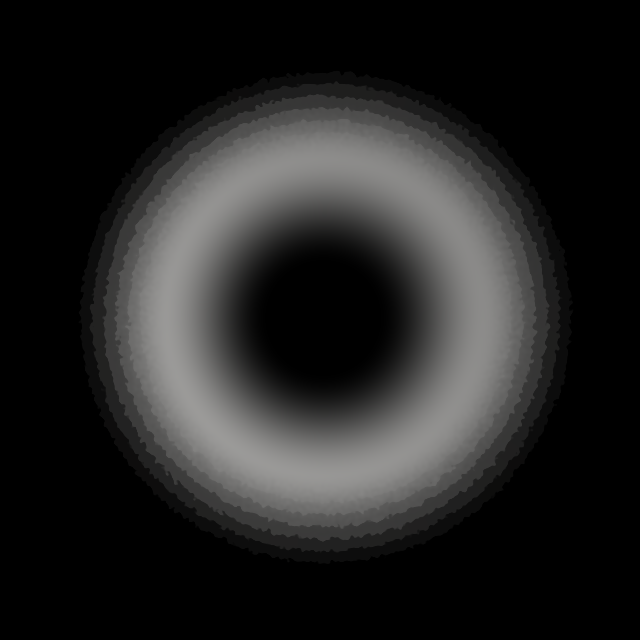
Reproduce this background procedurally as a Shadertoy shader.

```glsl
// A soft grey ring on black, its outer rim fading in ragged, grainy bands.

vec2 hashGradient(vec2 cell) {
    vec2 k = vec2(dot(cell, vec2(127.1, 311.7)), dot(cell, vec2(269.5, 183.3)));
    return 2.0 * fract(sin(k) * 43758.55) - 1.0;
}

float gradientNoise(vec2 p) {
    vec2 cell = floor(p), f = fract(p);
    vec2 w = f * f * (3.0 - 2.0 * f);
    float a = dot(hashGradient(cell), f);
    float b = dot(hashGradient(cell + vec2(1, 0)), f - vec2(1, 0));
    float c = dot(hashGradient(cell + vec2(0, 1)), f - vec2(0, 1));
    float d = dot(hashGradient(cell + vec2(1, 1)), f - vec2(1, 1));
    return mix(mix(a, b, w.x), mix(c, d, w.x), w.y);
}

// Rounds x down to whole steps, with a softened riser
float softFloor(float x) {
    return floor(x) + smoothstep(0.86, 1.0, fract(x));
}

void mainImage(out vec4 fragColor, in vec2 fragCoord) {
    vec2 uv = (fragCoord - 0.5 * iResolution.xy) / min(iResolution.x, iResolution.y) + 0.5;
    vec2 fromCenter = uv - vec2(0.509, 0.504);
    float innerRadius = length(uv - vec2(0.505, 0.503));
    float outerRadius = length(fromCenter);

    // Grain roughens the radius of the outer falloff
    float grain = 0.009 * gradientNoise(uv * 130.0) + 0.005 * gradientNoise(uv * 55.0 + 17.0);
    float roughRadius = outerRadius + grain * smoothstep(0.22, 0.32, outerRadius);

    // Concentric bands that melt into a smooth gradient towards the crest
    float depth = (0.383 - roughRadius) / 0.019;
    float bandRadius = 0.383 - 0.019 * (softFloor(depth) + 0.5);
    float falloffRadius = mix(roughRadius, bandRadius, smoothstep(0.27, 0.35, outerRadius));

    // Hole, outer falloff and rim cutoff
    float hole = smoothstep(0.085, 0.25, innerRadius);
    float falloff = 1.0 - smoothstep(0.245, 0.402, falloffRadius);
    float rim = smoothstep(-0.06, 0.06, depth);

    // The crest is brighter at the lower left
    vec2 direction = fromCenter / max(outerRadius, 0.001);
    float crest = 0.575 + 0.035 * dot(direction, vec2(-0.8, -0.6));
    float light = crest * hole * falloff * rim;

    fragColor = vec4(light * vec3(1.0, 0.995, 0.985), 1.0);
}
```
